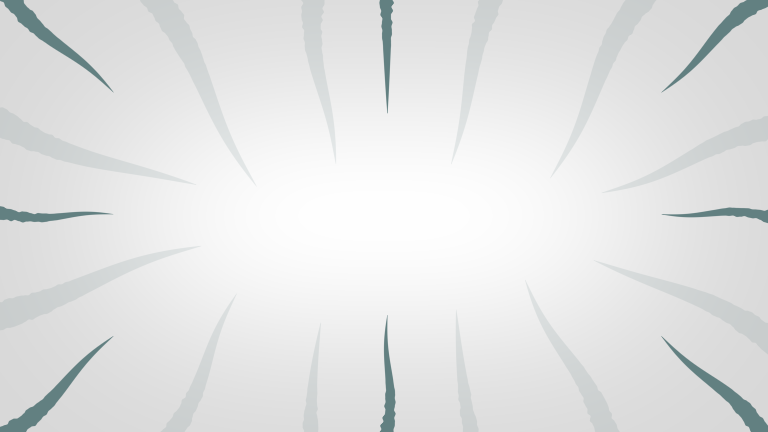
This background is drawn by a Shadertoy shader. Its source:

```glsl
// Wavy tapered streaks pointing inward to a soft white glow on pale grey.
// Units: canvas heights, with the origin moved to the canvas centre.

const vec3 INK = vec3(0.385, 0.50, 0.505);
const float PALE_OPACITY = 0.14;

// Each streak: tip.xy, base.xy
const vec4 UPPER[6] = vec4[6](
    vec4(-0.294, 0.067, -0.523, 0.5), vec4(-0.111, 0.118, -0.164, 0.5),
    vec4(0.155, 0.118, 0.248, 0.5), vec4(0.384, 0.086, 0.593, 0.5),
    vec4(0.502, 0.053, 0.889, 0.204), vec4(-0.433, 0.072, -0.889, 0.218));
const vec4 LOWER[6] = vec4[6](
    vec4(0.484, -0.102, 0.889, -0.282), vec4(0.326, -0.146, 0.514, -0.5),
    vec4(0.167, -0.215, 0.201, -0.5), vec4(-0.146, -0.245, -0.171, -0.5),
    vec4(-0.340, -0.178, -0.488, -0.5), vec4(-0.421, -0.069, -0.889, -0.231));

// Sideways bend of each streak: single bow, S-shaped sway
const vec2 UPPER_BEND[6] = vec2[6](
    vec2(0.0, 0.008), vec2(0.009, -0.007), vec2(0.003, -0.005),
    vec2(0.003, -0.009), vec2(-0.002, -0.008), vec2(0.018, -0.005));
const vec2 LOWER_BEND[6] = vec2[6](
    vec2(0.016, -0.005), vec2(0.002, -0.009), vec2(-0.005, 0.0),
    vec2(-0.005, 0.0), vec2(0.003, -0.007), vec2(-0.007, -0.007));

float hash(float n) {
    n = fract(n * 0.1031);
    n *= n + 33.33;
    return fract(n * (n + n));
}

float noise(float x) {
    float cell = floor(x);
    return mix(hash(cell), hash(cell + 1.0), smoothstep(0.0, 1.0, x - cell));
}

// Coverage of a bent streak that widens from its tip and frays near its base
float streak(vec2 p, vec4 ends, vec2 bend, float widthRatio, float pixel) {
    vec2 axis = ends.zw - ends.xy;
    float len = length(axis);
    vec2 dir = axis / len;
    vec2 q = p - ends.xy;
    float t = dot(q, dir) / len;
    float curve = bend.x * sin(3.14159 * t) + bend.y * sin(6.28318 * t);
    float across = dot(q, vec2(-dir.y, dir.x)) - curve;
    float halfWidth = widthRatio * len * pow(max(t, 0.0), 0.85);
    float fray = noise(t * len * 110.0 + 40.0 * sign(across) + 90.0 * ends.x + 200.0);
    halfWidth += (fray - 0.5) * 0.006 * smoothstep(0.5, 0.9, t);
    float side = 1.0 - smoothstep(-pixel, pixel, abs(across) - halfWidth);
    return side * smoothstep(0.0, 2.0 * pixel, t * len);
}

// Wide glow, flatter along x than along y
vec3 glow(vec2 p) {
    float falloff = pow(abs(p.x) / 0.615, 3.0) + pow(abs(p.y) / 0.317, 2.0);
    return vec3(0.843 + 0.155 * exp(-0.755 * falloff));
}

// Faint streaks, the longer ring
float paleStreaks(vec2 p, float pixel) {
    float cover = 0.0;
    for (int i = 0; i < 6; i++) {
        cover = max(cover, streak(p, UPPER[i], UPPER_BEND[i], 0.066, pixel));
        cover = max(cover, streak(p, LOWER[i], LOWER_BEND[i], 0.066, pixel));
    }
    return cover;
}

// Dark streaks at the corners and the middle of each side
float darkStreaks(vec2 p, float pixel) {
    float cover = 0.0;
    for (int i = -1; i <= 1; i++) {
        for (int j = -1; j <= 1; j++) {
            if (i == 0 && j == 0) continue;
            vec2 cell = vec2(i, j);
            float reachY = i == 0 ? 0.232 : 0.281;
            vec2 tip = vec2(0.008, 0.004) + cell * vec2(0.633, reachY);
            vec2 base = vec2(0.006, 0.002) + cell * vec2(0.868, 0.5);
            bool straight = i == 0 && j == 1;
            vec2 bend = straight ? vec2(0.0) : length(base - tip) * vec2(0.013, -0.02);
            float widthRatio = i * j == 0 ? 0.054 : 0.066;
            cover = max(cover, streak(p, vec4(tip, base), bend, widthRatio, pixel));
        }
    }
    return cover;
}

void mainImage(out vec4 fragColor, in vec2 fragCoord) {
    vec2 p = (fragCoord - 0.5 * iResolution.xy) / iResolution.y;
    float pixel = 0.7 / iResolution.y;

    vec3 color = glow(p);
    color = mix(color, INK, PALE_OPACITY * paleStreaks(p, pixel));
    color = mix(color, INK, darkStreaks(p, pixel));
    fragColor = vec4(color, 1.0);
}
```
